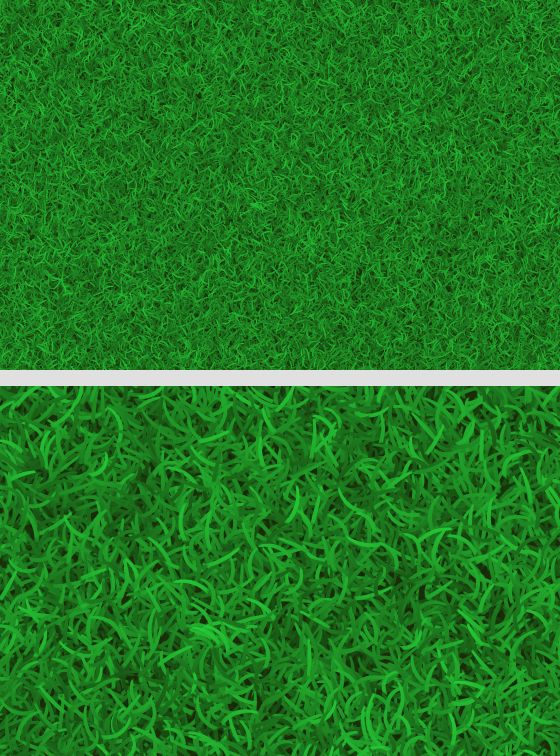
Top, the full canvas; bottom, a detail of the centre.
A Shadertoy shader for this texture:

```glsl
// Dense lawn seen from above: thin, curved grass blades over dark soil.
// Jittered grids are stacked from deep, dark layers to bright top ones;
// each cell grows one tapered parabolic blade, and sines add faint clumps.

vec4 hash4(vec3 p) {
    vec4 q = fract(p.xyzx * vec4(0.1031, 0.1030, 0.0973, 0.1099));
    q += dot(q, q.wzxy + 33.33);
    return fract((q.xxyz + q.yzzw) * q.zywx);
}

// Green level to lawn colour: deep shade to fresh leaf.
vec3 grassColor(float green) {
    return vec3(0.062 + 0.1 * green, green, 0.29 * green - 0.02);
}

// Irregular clumps, about -1 to 1.
float clumps(vec2 p) {
    p += 0.6 * sin(p.yx * 1.7 + vec2(0.4, 2.1));
    float broad = sin(p.x * 1.3 + p.y * 0.8) * sin(p.y * 1.6 - p.x * 0.5);
    vec2 q = p * 2.9 + 1.2 * sin(p.yx * 2.3);
    return 0.5 * broad + 0.5 * sin(q.x + 0.6 * q.y) * sin(q.y - 0.4 * q.x);
}

// x: coverage, y: position along the blade from root (-1) to tip (1).
vec2 blade(vec2 p, float angle, float halfLength, float bend, float pixel) {
    float c = cos(angle), s = sin(angle);
    p = vec2(c * p.x - s * p.y, s * p.x + c * p.y);
    float t = p.y / halfLength;
    float slope = 2.0 * bend * t / halfLength;
    float dist = abs(p.x - bend * (t * t - 0.3)) / sqrt(1.0 + slope * slope);
    float halfWidth = 0.085 * (1.0 - 0.45 * max(t, 0.0));
    float body = clamp((halfWidth - dist) / pixel + 0.5, 0.0, 1.0);
    body *= min(1.0, 2.0 * halfWidth / pixel);
    float ends = 1.0 - smoothstep(0.82, 1.0, abs(t));
    return vec2(body * ends, t);
}

void mainImage(out vec4 fragColor, in vec2 fragCoord) {
    vec2 uv = fragCoord / iResolution.y;
    float clump = clumps(uv * 14.0);
    vec3 color = vec3(0.11, 0.17, 0.03);

    const int LAYERS = 14;
    for (int layer = 0; layer < LAYERS; layer++) {
        float k = float(layer);
        float height = k / float(LAYERS - 1);
        float cells = 46.0 + 5.0 * fract(k * 0.618);
        float pixel = cells / iResolution.y;
        vec2 p = uv * cells + vec2(7.37, 3.71) * k;
        vec2 cell = floor(p);

        // Neighbouring blades, far row first.
        for (int y = 1; y >= -1; y--) {
            for (int x = -1; x <= 1; x++) {
                vec2 id = cell + vec2(x, y);
                vec4 place = hash4(vec3(id, k + 1.0));
                vec4 look = hash4(vec3(id + 57.0, k + 31.0));
                float lean = (place.z - 0.5) * 2.7;
                float bend = (place.w - 0.5) * 0.75;
                float halfLength = 0.58 + 0.34 * look.x;
                vec2 b = blade(p - id - place.xy, lean, halfLength, bend, pixel);

                // Top layers and tips catch more light.
                float green = 0.22 + 0.36 * height + 0.34 * (look.y - 0.5);
                green += 0.04 * b.y + 0.035 * clump;
                color = mix(color, grassColor(clamp(green, 0.16, 0.8)), b.x);
            }
        }
    }
    fragColor = vec4(color, 1.0);
}
```
